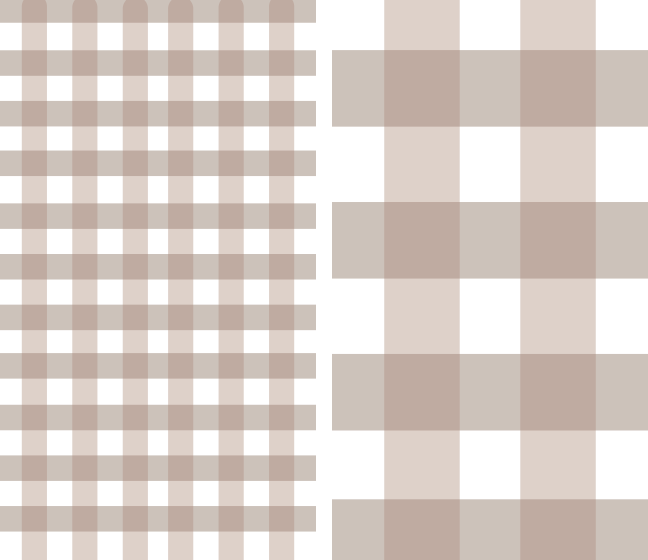
Left, the full canvas; right, a detail of the centre.
This pattern is drawn by a Shadertoy shader. Its source:

```glsl
// Gingham cloth: six upright bands crossed by eleven level bands on white.
// Each band is a distance to its nearest centre line, with small spacing
// drifts; the four tints come from blending the two band coverages.

// Smooth coverage of a shape from its signed distance.
float coverage(float dist, float pixel) {
    return clamp(0.5 - dist / pixel, 0.0, 1.0);
}

// Upright bands, mirrored about the centre line, with rounded top ends.
float uprightBand(vec2 p) {
    float x = abs(p.x - 216.0) - 31.0;
    float column = clamp(round(x / 69.0), 0.0, 2.0);
    float capCentre = 12.0 - 1.5 * column;
    return length(vec2(x - 69.0 * column, max(capCentre - p.y, 0.0))) - 17.2;
}

// Level bands: rows 4 to 6 sit low, their neighbours and the top row sit high.
float levelBand(float y) {
    float row = clamp(round((y - 17.0) / 69.45), 0.0, 10.0);
    float fromMiddle = abs(row - 5.0);
    float drift = fromMiddle < 1.5 ? 1.6 : fromMiddle < 2.5 ? -1.4 : 0.0;
    if (row < 0.5) drift = -3.3;
    return abs(y - 17.0 - 69.45 * row - drift) - 17.5;
}

void mainImage(out vec4 fragColor, in vec2 fragCoord) {
    // Canvas is 432 by 768 units, y measured down from the top.
    vec2 uv = fragCoord / iResolution.xy;
    vec2 p = vec2(uv.x, 1.0 - uv.y) * vec2(432.0, 768.0);
    vec2 pixel = vec2(432.0, 768.0) / iResolution.xy;

    float upright = coverage(uprightBand(p), pixel.x);
    float level = coverage(levelBand(p.y), pixel.y);

    // Tints: bare cloth, upright only, level only, crossing.
    vec3 open = mix(vec3(1.0), vec3(0.87, 0.82, 0.79), upright);
    vec3 crossed = mix(vec3(0.80, 0.76, 0.73), vec3(0.75, 0.67, 0.63), upright);
    fragColor = vec4(mix(open, crossed, level), 1.0);
}
```
